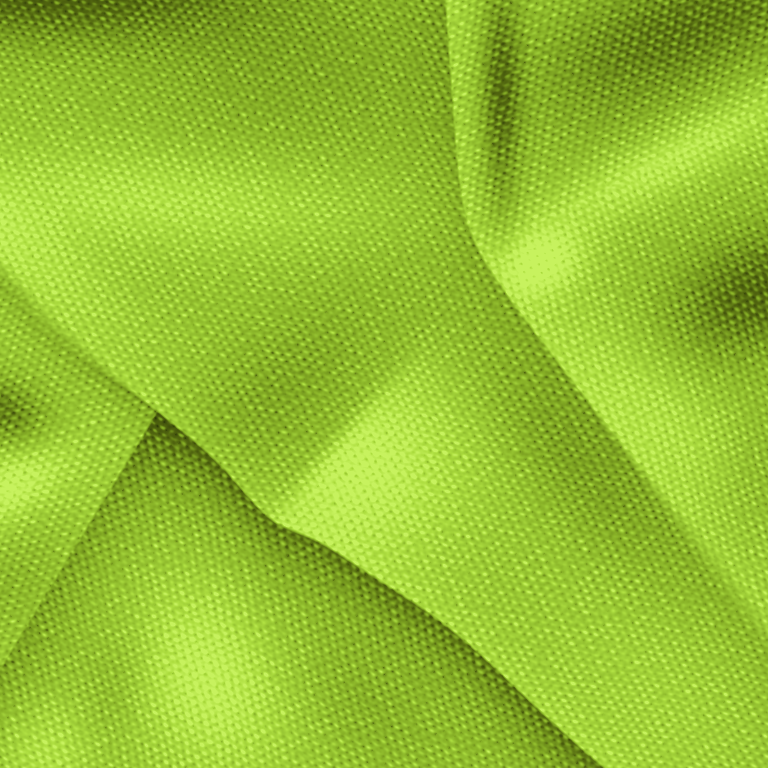
Give the GLSL for this texture, as a WebGL 2 fragment shader.

```glsl
#version 300 es
precision highp float;

uniform vec2 u_resolution;
out vec4 fragColor;

const vec2 STITCH_SIZE = vec2(0.0136, 0.0084);
const float STITCH_GAIN = 0.34;
const float PORE_GAIN = 0.24;
const float FIBRE_GAIN = 0.16;
const float SHADE_GAIN = 1.5;
const float BASE_TONE = 0.57;
const float EDGE_SHARP = 0.0022;
const float EDGE_SOFT = 0.022;

const vec3 LIME[6] = vec3[6](
    vec3(0.32, 0.40, 0.06), vec3(0.44, 0.57, 0.11), vec3(0.53, 0.69, 0.15),
    vec3(0.60, 0.78, 0.20), vec3(0.68, 0.87, 0.25), vec3(0.78, 0.95, 0.37));

float hash(vec2 p) {
    vec3 q = fract(vec3(p.xyx) * 0.1031);
    q += dot(q, q.yzx + 33.33);
    return fract((q.x + q.y) * q.z);
}

vec2 gradientAt(vec2 cell) {
    float a = 6.2832 * hash(cell);
    return vec2(cos(a), sin(a));
}

float gradientNoise(vec2 p) {
    vec2 i = floor(p), f = fract(p);
    vec2 w = f * f * f * (f * (f * 6.0 - 15.0) + 10.0);
    vec2 e = vec2(1.0, 0.0);
    float low = mix(dot(gradientAt(i), f), dot(gradientAt(i + e), f - e), w.x);
    float high = mix(dot(gradientAt(i + e.yx), f - e.yx), dot(gradientAt(i + 1.0), f - 1.0), w.x);
    return mix(low, high, w.y);
}

vec2 turn(vec2 v, float a) {
    return vec2(cos(a) * v.x + sin(a) * v.y, cos(a) * v.y - sin(a) * v.x);
}

// Soft elliptical patch of light or shade
float patchAt(vec2 p, vec2 center, vec2 radii, float angle) {
    vec2 q = turn(p - center, angle) / radii;
    return exp(-dot(q, q));
}

float falloff(float dist, float width) {
    return exp(-max(dist, 0.0) / width);
}

// Staggered knit: a raised slanted stitch and a dark pore in each cell
float knit(vec2 p, float angle) {
    vec2 warp = 0.012 * vec2(gradientNoise(p * 4.0), gradientNoise(p * 4.0 + 17.0));
    warp += 0.002 * vec2(gradientNoise(p * 45.0), gradientNoise(p * 45.0 + 31.0));
    vec2 q = turn(p + warp, angle) / STITCH_SIZE;
    q.x += 0.5 * mod(floor(q.y), 2.0);
    vec2 cell = floor(q), f = fract(q) - 0.5;
    float vary = 0.5 + hash(cell + 90.0);
    float stitch = patchAt(f, vec2(0.0, -0.04), vec2(0.33, 0.26), 0.5);
    vec2 side = vec2(0.5 - abs(f.x), f.y - 0.12);
    float pore = exp(-dot(side, side) * 22.0);
    float detail = 1.0 - smoothstep(0.4, 1.0, 1.0 / (u_resolution.y * STITCH_SIZE.y));
    return detail * (STITCH_GAIN * (stitch * vary - 0.26) - PORE_GAIN * (pore * vary - 0.14));
}

// Fold outlines, with y measured down from the top
float ridgeX(float y) {
    return 0.58 + 0.07 * y + 0.021 * log(1.0 + exp((y - 0.31) / 0.03));
}

float hemY(float x) {
    float bend = 0.022 * exp(-pow((x - 0.35) / 0.05, 2.0));
    bend -= 0.022 * exp(-pow((x - 0.59) / 0.12, 2.0));
    return 0.372 + 0.80 * x + bend - 0.02 * exp(-x * x / 0.0016);
}

float middleShade(vec2 p, float ridge, float hem) {
    float t = -0.42 * patchAt(p, vec2(0.06, -0.02), vec2(0.27, 0.075), 0.0);
    t -= 0.13 * patchAt(p, vec2(0.38, 0.09), vec2(0.22, 0.13), 0.0);
    t += 0.20 * patchAt(p, vec2(0.20, 0.26), vec2(0.28, 0.065), 0.05);
    t += 0.15 * patchAt(p, vec2(0.04, 0.33), vec2(0.16, 0.05), 0.65);
    t -= 0.14 * patchAt(p, vec2(0.36, 0.51), vec2(0.18, 0.08), -0.75);
    float crease = smoothstep(-0.012, 0.025, dot(p - vec2(0.365, 0.65), vec2(0.758, 0.653)));
    t += 0.30 * crease * patchAt(p, vec2(0.47, 0.60), vec2(0.14, 0.13), 0.0);
    t -= 0.14 * patchAt(p, vec2(0.74, 0.60), vec2(0.20, 0.06), 0.9);
    t += 0.09 * patchAt(p, vec2(0.86, 0.90), vec2(0.18, 0.12), 0.8);
    t -= 0.14 * falloff(-ridge, 0.045);
    return t + 0.13 * falloff(-hem, 0.035);
}

float rightShade(vec2 p, float ridge) {
    float t = 0.14 * falloff(ridge, 0.05);
    t -= 0.32 * patchAt(p, vec2(0.652, 0.12), vec2(0.026, 0.18), 0.0);
    t -= 0.15 * patchAt(p, vec2(0.82, 0.09), vec2(0.17, 0.09), -0.45);
    t -= 0.24 * patchAt(p, vec2(0.97, 0.0), vec2(0.24, 0.08), -0.3);
    t += 0.25 * patchAt(p, vec2(0.87, 0.21), vec2(0.21, 0.04), -0.49);
    t += 0.30 * patchAt(p, vec2(0.705, 0.345), vec2(0.06, 0.04), -0.4);
    t -= 0.36 * patchAt(p, vec2(0.99, 0.38), vec2(0.13, 0.08), -0.4);
    t += 0.15 * patchAt(p, vec2(0.85, 0.53), vec2(0.16, 0.07), 0.8);
    return t - 0.09 * patchAt(p, vec2(0.99, 0.62), vec2(0.06, 0.09), 0.3);
}

float lowerShade(vec2 p, float hem, float flap) {
    float t = -0.34 * falloff(hem, 0.05) - 0.19 * falloff(flap, 0.05);
    t += 0.28 * patchAt(p, vec2(0.27, 0.88), vec2(0.10, 0.14), -0.4);
    t += 0.20 * patchAt(p, vec2(0.06, 0.98), vec2(0.08, 0.07), -0.4);
    t -= 0.10 * patchAt(p, vec2(0.15, 0.90), vec2(0.04, 0.09), 0.3);
    return t - 0.08 * patchAt(p, vec2(0.47, 0.92), vec2(0.11, 0.06), 0.7);
}

float leftShade(vec2 p, float hem) {
    float t = 0.05 - 0.25 * falloff(hem, 0.025);
    t -= 0.34 * patchAt(p, vec2(0.0, 0.535), vec2(0.065, 0.045), 0.3);
    t += 0.27 * patchAt(p, vec2(0.01, 0.635), vec2(0.09, 0.04), -0.5);
    return t - 0.12 * patchAt(p, vec2(0.02, 0.76), vec2(0.09, 0.05), -0.9);
}

void main() {
    vec2 p = gl_FragCoord.xy / u_resolution;
    p.y = 1.0 - p.y;

    // Approximate signed distances to the three fold edges
    float ridge = (p.x - ridgeX(p.y)) * mix(1.0, 0.80, smoothstep(0.28, 0.36, p.y));
    float hem = (p.y - hemY(p.x)) * 0.78;
    float flap = (p.x - 0.20 + 0.612 * (p.y - 0.545)) * 0.853;
    float ridgeBlur = mix(EDGE_SHARP, EDGE_SOFT, smoothstep(0.50, 0.78, p.y));
    float hemBlur = mix(EDGE_SOFT, EDGE_SHARP, smoothstep(0.04, 0.19, p.x));

    // Layer the cloth from back to front: x is shade, y is weave
    float crest = smoothstep(-0.02, 0.02, p.y - 0.21 + 0.53 * (p.x - 0.86));
    vec2 cloth = vec2(lowerShade(p, hem, flap), knit(p, 0.45));
    vec2 left = vec2(leftShade(p, hem), knit(p, -0.30));
    vec2 middle = vec2(middleShade(p, ridge, hem), knit(p, 0.22));
    vec2 right = vec2(rightShade(p, ridge), mix(knit(p, -0.5), knit(p, 0.4), crest));
    cloth = mix(left, cloth, smoothstep(-EDGE_SHARP, EDGE_SHARP, flap));
    cloth = mix(middle, cloth, smoothstep(-hemBlur, hemBlur, hem));
    cloth = mix(cloth, right, smoothstep(-ridgeBlur, ridgeBlur, ridge));
    float tone = BASE_TONE + SHADE_GAIN * cloth.x + cloth.y;
    tone += FIBRE_GAIN * gradientNoise(p * 170.0);

    // Map tone to the lime ramp
    float level = clamp(tone, 0.0, 0.999) * 5.0;
    int index = int(level);
    vec3 color = mix(LIME[index], LIME[index + 1], fract(level));
    fragColor = vec4(color * (1.0 + clamp(tone, -0.6, 0.0)), 1.0);
}
```
